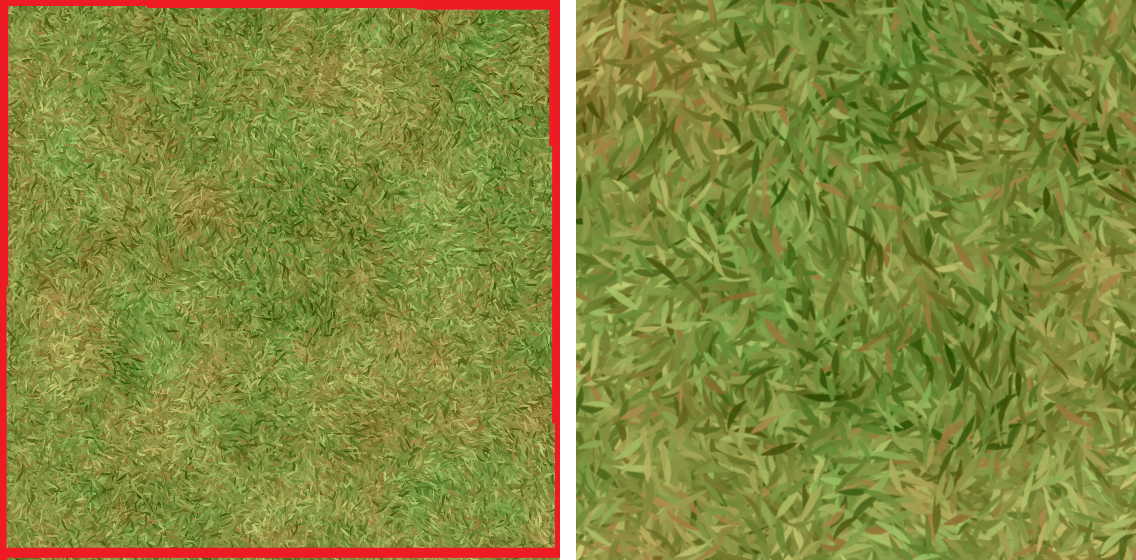
Left, the full canvas; right, a detail of the centre.
Write a three.js fragment shader that draws this texture.

```glsl
varying vec2 vUv;

vec3 hash3(vec3 p) {
  p = fract(p * vec3(0.1031, 0.1030, 0.0973));
  p += dot(p, p.yxz + 33.33);
  return fract((p.xxy + p.yxx) * p.zyx);
}

float noise(vec2 p, float seed) {
  vec2 cell = floor(p);
  vec2 f = fract(p);
  f = f * f * (3.0 - 2.0 * f);
  float low = mix(hash3(vec3(cell, seed)).x,
                  hash3(vec3(cell + vec2(1.0, 0.0), seed)).x, f.x);
  float high = mix(hash3(vec3(cell + vec2(0.0, 1.0), seed)).x,
                   hash3(vec3(cell + 1.0, seed)).x, f.x);
  return mix(low, high, f.y);
}

// Tone runs from shaded to sunlit, warmth from fresh green to dry yellow
vec3 grassColor(float tone, float warmth) {
  vec3 color = mix(vec3(0.26, 0.31, 0.03), vec3(0.76, 0.81, 0.46), tone);
  return color + warmth * vec3(0.14, -0.02, 0.02);
}

// Overlapping layers of short, bent blades that lean together in tufts
vec3 grass(vec2 uv) {
  float patchTone = 0.22 * (noise(uv * 9.0, 51.0) - 0.5)
                  + 0.16 * (noise(uv * 30.0, 52.0) - 0.5);
  float patchWarmth = 0.7 * (noise(uv * 8.0, 53.0) - 0.5)
                    + 0.6 * (noise(uv * 24.0, 54.0) - 0.5);
  vec3 color = grassColor(0.3 + 0.4 * noise(uv * 180.0, 55.0), patchWarmth);

  for (int layer = 0; layer < 9; layer++) {
    float seed = float(layer) + 1.0;
    vec2 grid = uv * 60.0 + seed * vec2(0.37, 0.61);
    for (int j = -1; j <= 1; j++) {
      for (int i = -1; i <= 1; i++) {
        vec2 cell = floor(grid) + vec2(float(i), float(j));
        vec3 place = hash3(vec3(cell, seed));
        vec2 offset = (grid - cell - place.xy) / 60.0;
        if (dot(offset, offset) > 0.00028) continue;

        vec3 look = hash3(vec3(cell, seed + 20.0));
        vec3 form = hash3(vec3(cell, seed + 40.0));
        float angle = 7.0 * noise((cell + place.xy) / 5.5, 60.0)
                    + 1.8 * (place.z - 0.5);
        vec2 along = vec2(cos(angle), sin(angle));
        float t = dot(offset, along) / mix(0.008, 0.0145, form.x);
        float side = dot(offset, vec2(-along.y, along.x))
                   + (form.y - 0.5) * 0.006 * t * t;
        float halfWidth = mix(0.0014, 0.0025, form.z) * (1.0 - t * t);
        float cover = 1.0 - smoothstep(-0.0008, 0.0008, abs(side) - halfWidth);
        cover *= 1.0 - smoothstep(0.85, 1.0, abs(t));

        vec3 blade = grassColor(0.5 * (look.x + look.y) + patchTone,
                                patchWarmth + 0.8 * (look.z - 0.5));
        float dry = step(0.95, look.z);
        blade = mix(blade, vec3(0.64, 0.47, 0.25), 0.7 * dry);
        color = mix(color, blade, 0.9 * cover);
      }
    }
  }
  return color;
}

// Positive inside the lawn; the frame's edges step slightly along their length
float lawnInset(vec2 uv) {
  float left = mix(0.0117, 0.0148, step(0.49, uv.y));
  float right = 0.991 - 0.005 * step(0.245, uv.y) - 0.005 * step(0.74, uv.y);
  float top = 0.9893 - 0.0035 * step(0.263, uv.x) - 0.003 * step(0.745, uv.x);
  float lawn = min(min(uv.x - left, right - uv.x), min(uv.y - 0.022, top - uv.y));
  float bottomStrip = min(uv.x - 0.013, 0.004 - uv.y);
  return max(lawn, bottomStrip);
}

void main() {
  vec3 frameRed = vec3(0.93, 0.11, 0.14);
  float lawn = smoothstep(-0.001, 0.001, lawnInset(vUv));
  gl_FragColor = vec4(mix(frameRed, grass(vUv), lawn), 1.0);
}
```
